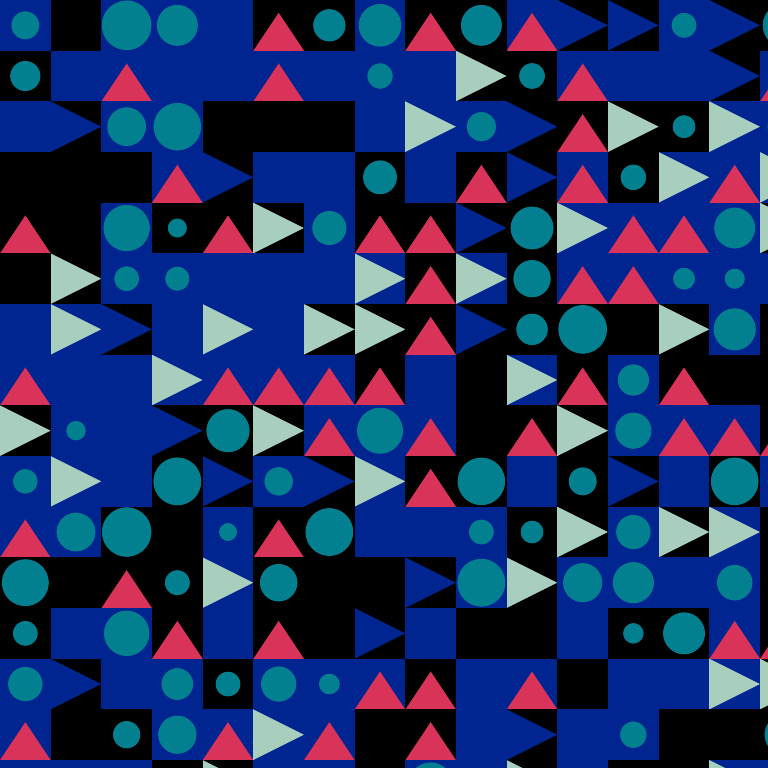
This pattern is drawn by a Shadertoy shader. Its source:

```glsl
// Grid of random circles and triangles on blue and black square tiles.

float hash(vec2 cell, float seed) {
    vec3 q = fract(vec3(cell.xyx + seed * 7.31) * vec3(0.1031, 0.1030, 0.0973));
    q += dot(q, q.yzx + 33.33);
    return fract((q.x + q.y) * q.z);
}

float circle(vec2 p, float radius) {
    return length(p - 0.5) - radius;
}

// Slanted sides only: the tile border closes the third side.
float triangleUp(vec2 p) {
    return (abs(p.x - 0.5) - 0.5 * (1.0 - p.y / 0.75)) / 1.202;
}

float triangleRight(vec2 p) {
    return (abs(p.y - 0.5) - 0.5 * (1.0 - p.x)) / 1.118;
}

void mainImage(out vec4 fragColor, in vec2 fragCoord) {
    const vec3 blue = vec3(0.0, 0.145, 0.57);
    const vec3 teal = vec3(0.01, 0.50, 0.56);
    const vec3 mint = vec3(0.66, 0.81, 0.74);
    const vec3 rose = vec3(0.85, 0.20, 0.35);

    // Tiles are counted from the top left corner
    float tiles = 15.157;
    vec2 grid = vec2(fragCoord.x, iResolution.y - fragCoord.y) / iResolution.y * tiles;
    vec2 cell = floor(grid);
    vec2 p = fract(grid);
    p.y = 1.0 - p.y;

    // Tile background
    vec3 color = hash(cell, 1.0) < 0.5 ? blue : vec3(0.0);

    // Shape choice; the remaining tiles stay empty
    float kind = hash(cell, 2.0);
    float dist = 1.0;
    vec3 ink = blue;
    if (kind < 0.31) {
        dist = circle(p, mix(0.17, 0.49, hash(cell, 3.0)));
        ink = teal;
    } else if (kind < 0.50) {
        dist = triangleUp(p);
        ink = rose;
    } else if (kind < 0.74) {
        dist = triangleRight(p);
        ink = kind < 0.65 ? mint : blue;
    }

    // Edge one pixel wide
    float pixel = tiles / iResolution.y;
    color = mix(color, ink, 1.0 - smoothstep(-0.5 * pixel, 0.5 * pixel, dist));
    fragColor = vec4(color, 1.0);
}
```
